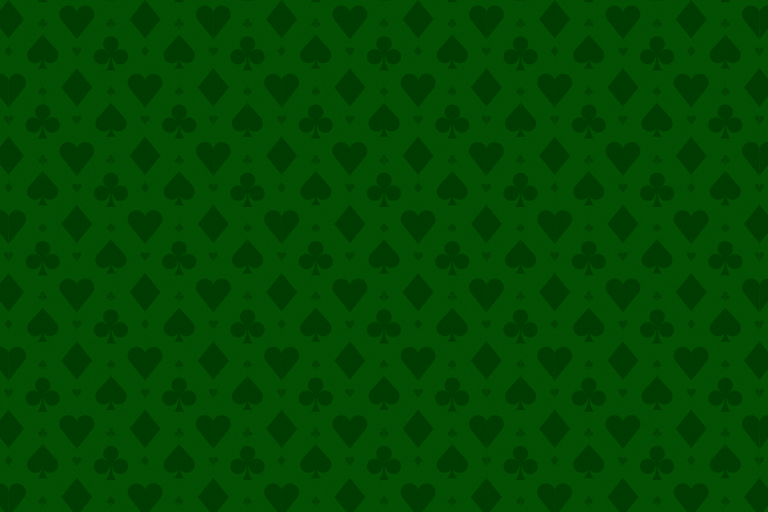
Write a WebGL 2 fragment shader that draws this pattern.

```glsl
#version 300 es
precision highp float;
// Dark green card-suit wallpaper: large suits in a checkerboard, tiny suits between.

#define COLUMNS 11.25              // cells across the canvas
#define ORIGIN vec2(0.125, 0.281)  // first diamond, in cells from the top left
#define LARGE 0.25                 // half height of a large suit, in cells
#define SMALL 0.066                // half height of a tiny suit, in cells
#define GROUND vec3(0.008, 0.312, 0.008)
#define LARGE_INK vec3(0.0, 0.238, 0.0)
#define SMALL_INK vec3(0.004, 0.255, 0.004)
#define GRAIN 0.006

uniform vec2 u_resolution;
out vec4 fragColor;

float hash(vec2 p) {
    vec3 q = fract(p.xyx * vec3(0.1031, 0.1030, 0.0973));
    q += dot(q, q.yzx + 33.33);
    return fract((q.x + q.y) * q.z);
}

// Circle joined to a sharp tip by its two tangents.
float teardrop(vec2 p, vec2 tip, vec2 center, float radius) {
    float len = distance(tip, center);
    vec2 axis = (center - tip) / len;
    vec2 d = p - tip;
    vec2 q = vec2(dot(d, axis), abs(d.x * axis.y - d.y * axis.x));
    float s = radius / len;
    float c = sqrt(1.0 - s * s);
    if (dot(q, vec2(c, s)) > len * c) return distance(p, center) - radius;
    return q.y * c - q.x * s;
}

// Foot that flares toward its base.
float stem(vec2 p, float top, float base) {
    float t = clamp((top - p.y) / (top - base), 0.0, 1.0);
    float side = abs(p.x) - 0.05 - 0.24 * t * t * t;
    return max(side * 0.85, max(p.y - top, base - p.y));
}

float diamond(vec2 p) {
    vec2 slope = 1.0 / vec2(0.91, 1.13);
    return (dot(abs(p), slope) - 1.0) / length(slope);
}

float heart(vec2 p) {
    p.x = abs(p.x);
    return teardrop(p, vec2(0.0, -1.18), vec2(0.5, 0.28), 0.52);
}

float spade(vec2 p) {
    p -= vec2(0.0, 0.1);
    float body = teardrop(vec2(abs(p.x), p.y), vec2(0.0, 1.0), vec2(0.43, -0.2), 0.48);
    return min(body, stem(p, -0.2, -1.0));
}

float club(vec2 p) {
    float leaves = min(length(p - vec2(0.0, 0.55)),
                       length(vec2(abs(p.x), p.y) - vec2(0.55, -0.2))) - 0.45;
    float middle = length(p) - 0.24;
    return min(min(leaves, middle), stem(p, 0.0, -1.0));
}

void main() {
    // Cell coordinates, counted from the top left.
    float pixel = COLUMNS / u_resolution.x;
    vec2 fromTop = vec2(gl_FragCoord.x, u_resolution.y - gl_FragCoord.y) * pixel;
    vec2 grid = fromTop - ORIGIN;

    // Faint cloth grain.
    float grain = hash(floor(fromTop * 45.0)) - 0.5;
    vec3 color = GROUND;

    // Four interleaved lattices: large and tiny, pointed and stemmed suits.
    for (int k = 0; k < 4; k++) {
        bool stemmed = (k & 1) == 1;
        bool lower = k > 1;
        bool large = stemmed == lower;
        vec2 site = grid - 0.5 * vec2(stemmed, lower);
        vec2 id = floor(site + 0.5);
        vec2 local = (site - id) * vec2(1.0, -1.0);
        vec2 odd = mod(id, 2.0);
        bool checker = odd.x != odd.y;

        float size = large ? LARGE : SMALL;
        if (!large) local.y += stemmed ? 0.059 : -0.034;
        vec2 p = local / size;

        float d;
        if (stemmed) {
            bool isClub = large ? checker : odd.y < 0.5;
            d = isClub ? club(p) : spade(p);
        } else {
            bool isHeart = large ? checker : odd.x + odd.y > 0.5;
            d = isHeart ? heart(p) : diamond(p);
        }
        float cover = smoothstep(0.75, -0.75, d * size / pixel);
        color = mix(color, large ? LARGE_INK : SMALL_INK, cover);
    }

    color.g += GRAIN * grain;
    fragColor = vec4(color, 1.0);
}
```
